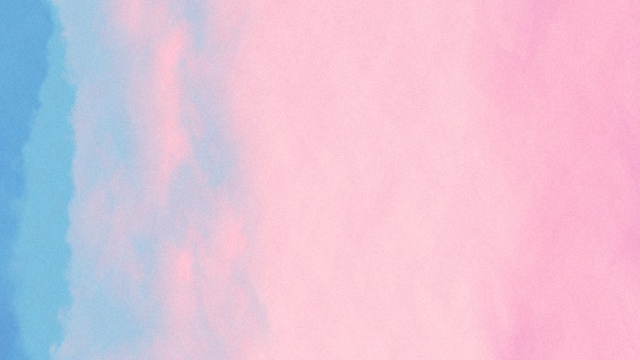
This background is drawn by a Shadertoy shader. Its source:

```glsl
// Watercolor wash running from sky blue through lavender to soft pink.

vec2 hash2(vec2 p) {
    vec3 q = fract(p.xyx * vec3(0.1031, 0.1030, 0.0973));
    q += dot(q, q.yzx + 33.33);
    return fract((q.xx + q.yz) * q.zy);
}

// Distance to the nearest scattered cell centre, for scalloped wet edges
float cells(vec2 p) {
    vec2 cell = floor(p), f = fract(p);
    float nearest = 2.0;
    for (int j = -1; j <= 1; j++)
    for (int i = -1; i <= 1; i++) {
        vec2 o = vec2(i, j);
        nearest = min(nearest, length(o + hash2(cell + o) - f));
    }
    return nearest;
}

// Layered, folded sines: flowing pigment in roughly -1..1
float flow(vec2 p) {
    float sum = 0.0, gain = 0.55;
    for (int i = 0; i < 6; i++) {
        p += 0.65 * sin(p.yx * 1.3 + vec2(1.7, 4.1));
        sum += gain * sin(p.x) * cos(p.y);
        p = mat2(1.6, 1.1, -1.1, 1.6) * p + 2.3;
        gain *= 0.6;
    }
    return sum;
}

// Soft elliptical stain: centre in xy, radii in zw
float stain(vec2 p, vec4 s) {
    vec2 d = (p - s.xy) / s.zw;
    return exp(-dot(d, d));
}

void mainImage(out vec4 fragColor, in vec2 fragCoord) {
    vec2 uv = fragCoord / iResolution.xy;
    float streaks = flow(uv * vec2(42.0, 9.0) + 3.0);
    float clouds = flow(uv * vec2(20.0, 9.0) + 11.0);
    float fine = flow(uv * vec2(100.0, 40.0) + 5.0);
    float scallop = cells(uv * vec2(26.0, 14.0) + 0.3 * fine) - 0.45;
    // Overlapping glazes: flat tones that meet along crisp, dried edges
    float glaze = smoothstep(-0.05, 0.05, streaks + 0.2 * fine)
                + smoothstep(0.22, 0.30, clouds + 0.2 * fine) - 0.7;
    vec2 p = uv + vec2(0.012 * streaks + 0.007 * fine, 0.04 * clouds + 0.015 * fine);

    // Pale pink ground, warmer at the top
    vec3 color = mix(vec3(0.998, 0.808, 0.852), vec3(0.992, 0.785, 0.838), uv.y);
    color -= vec3(0.002, 0.009, 0.005) * (streaks + 0.6 * glaze);

    // Rose wash on the right with orchid blooms near its borders
    float rose = smoothstep(0.71, 0.87, p.x + 0.02 * clouds);
    color = mix(color, vec3(0.99, 0.71, 0.815), rose * (0.86 + 0.16 * clouds + 0.06 * fine + 0.07 * glaze));
    float orchid = 0.45 * stain(p, vec4(0.83, 1.0, 0.06, 0.16))
                 + 0.30 * stain(p, vec4(0.82, 0.05, 0.05, 0.12))
                 + 0.45 * stain(p, vec4(1.01, 0.65, 0.04, 0.45))
                 + 0.25 * stain(p, vec4(0.95, 0.35, 0.05, 0.12));
    color = mix(color, vec3(0.95, 0.63, 0.81), clamp(orchid * (0.8 + 0.4 * streaks + 0.2 * glaze), 0.0, 1.0));

    // Lavender mist, gathered and parted by alternating stains
    vec4 gathered[6] = vec4[6](
        vec4(0.325, 0.94, 0.050, 0.10), vec4(0.350, 0.52, 0.032, 0.19),
        vec4(0.190, 0.57, 0.028, 0.12), vec4(0.235, 0.30, 0.020, 0.10),
        vec4(0.200, 0.09, 0.060, 0.09), vec4(0.330, 0.15, 0.018, 0.10));
    vec4 parted[6] = vec4[6](
        vec4(0.195, 0.97, 0.025, 0.08), vec4(0.255, 0.84, 0.018, 0.13),
        vec4(0.265, 0.57, 0.017, 0.13), vec4(0.155, 0.38, 0.035, 0.10),
        vec4(0.290, 0.24, 0.024, 0.12), vec4(0.365, 0.35, 0.020, 0.10));
    vec2 slanted = p + vec2(0.16 * (p.y - 0.54) * smoothstep(0.28, 0.35, p.x), 0.0);
    float mist = 0.95 - 0.57 * smoothstep(0.10, 0.28, p.x) - 0.38 * smoothstep(0.30, 0.43, p.x);
    for (int i = 0; i < 6; i++)
        mist += 0.30 * (stain(slanted, gathered[i]) - stain(p, parted[i]));
    float fringe = 1.0 - smoothstep(0.36, 0.43, uv.x);
    mist += (0.15 * streaks + 0.08 * clouds + 0.09 * fine + 0.06 * glaze) * fringe;
    mist = clamp(mist, 0.0, mix(1.0, 0.68, smoothstep(0.24, 0.33, uv.x)));
    color = mix(color, vec3(0.985, 0.765, 0.83), 0.7 * (1.0 - smoothstep(0.36, 0.44, p.x)));
    color = mix(color, vec3(0.645, 0.78, 0.88), mist);

    // Cyan band with a scalloped wet edge
    float cyanEdge = 0.117 - 0.03 * pow(abs(2.0 * uv.y - 1.0), 3.0)
                   + 0.022 * scallop + 0.006 * clouds;
    float cyan = 1.0 - smoothstep(cyanEdge - 0.010, cyanEdge + 0.004, uv.x);
    color = mix(color, vec3(0.475, 0.745, 0.87), cyan * (0.92 + 0.07 * fine));

    // Deeper blue on the far left, widest at the top and softer below
    float deepEdge = 0.037 + 0.042 * smoothstep(0.50, 0.85, uv.y)
                   + 0.015 * (1.0 - smoothstep(0.0, 0.2, uv.y))
                   + 0.024 * scallop + 0.008 * clouds;
    float softness = mix(0.03, 0.010, smoothstep(0.3, 0.7, uv.y));
    float deep = 1.0 - smoothstep(deepEdge - softness, deepEdge + 0.004, uv.x);
    color = mix(color, vec3(0.40, 0.67, 0.86), deep * (0.9 + 0.12 * clouds + 0.12 * glaze));
    color = mix(color, vec3(0.36, 0.58, 0.83), 0.5 * stain(p, vec4(0.0, 0.04, 0.03, 0.12)));

    // Pigment mottling and paper grain
    float grain = hash2(floor(uv * vec2(512.0, 288.0))).x - 0.5;
    color += 0.011 * fine * vec3(0.5, 1.0, 0.7) + 0.030 * grain;
    fragColor = vec4(clamp(color, 0.0, 1.0), 1.0);
}
```
